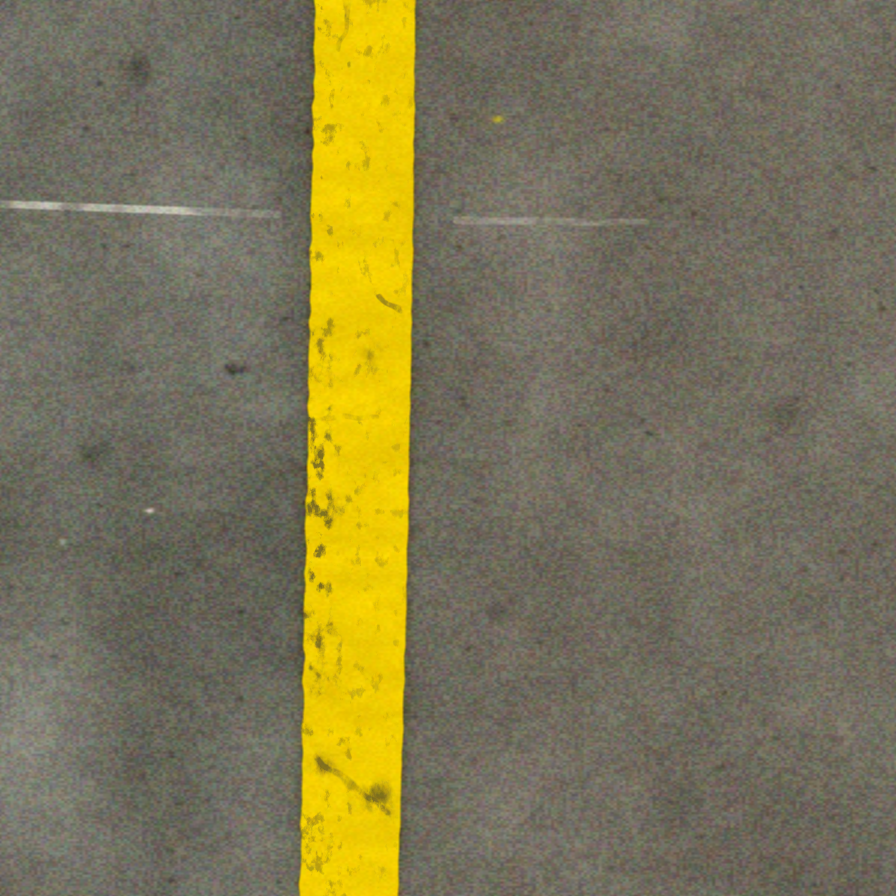
Write a WebGL 2 fragment shader that draws this texture.

```glsl
#version 300 es
precision highp float;
uniform vec2 u_resolution;
out vec4 fragColor;

float hash(vec2 p) {
  vec3 q = fract(vec3(p.xyx) * 0.1031);
  q += dot(q, q.yzx + 33.33);
  return fract((q.x + q.y) * q.z);
}

float noise(vec2 p) {
  vec2 i = floor(p), f = fract(p);
  f = f * f * (3.0 - 2.0 * f);
  return mix(mix(hash(i), hash(i + vec2(1, 0)), f.x),
             mix(hash(i + vec2(0, 1)), hash(i + vec2(1, 1)), f.x), f.y);
}

float fbm(vec2 p) {
  float sum = 0.0, gain = 0.5;
  for (int i = 0; i < 5; i++) {
    sum += gain * noise(p);
    p = mat2(1.6, 1.2, -1.2, 1.6) * p + 7.3;
    gain *= 0.5;
  }
  return sum;
}

// Soft elliptical falloff
float glow(vec2 p, vec2 center, vec2 radius) {
  vec2 d = (p - center) / radius;
  return exp(-dot(d, d));
}

// Thin stroke between two points
float stroke(vec2 p, vec2 a, vec2 b, float width) {
  vec2 ab = b - a;
  float t = clamp(dot(p - a, ab) / dot(ab, ab), 0.0, 1.0);
  return 1.0 - smoothstep(width * 0.4, width, length(p - a - ab * t));
}

// Center, radius and strength of each stain
const vec4 STAINS[8] = vec4[8](
  vec4(0.155, 0.922, 0.020, 0.13), vec4(0.263, 0.590, 0.009, 0.19),
  vec4(0.104, 0.490, 0.015, 0.10), vec4(0.878, 0.538, 0.024, 0.09),
  vec4(0.557, 0.313, 0.013, 0.07), vec4(0.146, 0.590, 0.007, 0.10),
  vec4(0.727, 0.515, 0.006, 0.12), vec4(0.508, 0.865, 0.009, 0.08));

vec3 concrete(vec2 p) {
  vec3 color = mix(vec3(0.425, 0.42, 0.375), vec3(0.435, 0.415, 0.365), smoothstep(0.3, 0.6, p.x));

  // Broad worn and dirty areas
  float shade = 0.13 * (fbm(p * vec2(7.0, 5.0) + 3.0) - 0.48);
  shade += 0.07 * (fbm(p * vec2(28.0, 34.0)) - 0.48);
  shade += 0.07 * glow(p, vec2(0.04, 0.19), vec2(0.08, 0.16));
  shade += 0.06 * glow(p, vec2(0.21, 0.73), vec2(0.09, 0.08));
  shade += 0.05 * glow(p, vec2(0.60, 0.68), vec2(0.05, 0.14));
  shade += 0.06 * glow(p, vec2(0.30, 0.545), vec2(0.035, 0.02));
  shade -= 0.07 * glow(p, vec2(0.30, 0.34), vec2(0.08, 0.16));
  shade -= 0.05 * glow(p, vec2(0.17, 0.17), vec2(0.07, 0.20));
  shade -= 0.05 * glow(p, vec2(0.33, 0.80), vec2(0.04, 0.22));
  shade -= 0.04 * glow(p, vec2(0.70, 0.59), vec2(0.09, 0.10));
  shade -= 0.04 * glow(p, vec2(0.70, 0.33), vec2(0.10, 0.06));

  // Stains with ragged rims
  vec2 ragged = p + 0.012 * (vec2(noise(p * 90.0), noise(p * 90.0 + 40.0)) - 0.5);
  for (int i = 0; i < 8; i++)
    shade -= STAINS[i].w * glow(ragged, STAINS[i].xy, STAINS[i].z * vec2(1.0, 0.8));

  // Scattered pits
  vec2 cell = floor(p * 24.0);
  vec2 pit = (cell + 0.2 + 0.6 * vec2(hash(cell), hash(cell + 19.0))) / 24.0;
  shade -= 0.09 * step(0.84, hash(cell + 53.0)) * glow(p, pit, vec2(0.004, 0.003));
  color += shade;

  // Pale scratches and chips
  float breaks = smoothstep(0.2, 0.6, noise(p * vec2(38.0, 90.0)));
  float scratch = stroke(p, vec2(-0.02, 0.773), vec2(0.31, 0.761), 0.006) * mix(0.4, 1.0, breaks);
  scratch *= 1.0 - 0.7 * smoothstep(0.20, 0.32, p.x);
  float faint = stroke(p, vec2(0.51, 0.754), vec2(0.745, 0.751), 0.006) * breaks;
  color += vec3(0.27, 0.27, 0.26) * scratch + 0.11 * faint;
  color += 0.35 * glow(p, vec2(0.167, 0.430), vec2(0.005, 0.003));
  color += 0.20 * glow(p, vec2(0.070, 0.395), vec2(0.004));
  color += vec3(0.28, 0.22, -0.15) * glow(p, vec2(0.556, 0.867), vec2(0.007, 0.004));
  return color;
}

vec3 paint(vec2 p, float across) {
  vec3 color = vec3(0.94, 0.80, 0.0);
  color.rg += 0.10 * (fbm(p * vec2(22.0, 45.0)) - 0.48);

  // Flaking along the left side
  float chips = fbm(p * vec2(95.0, 70.0) + 11.0);
  float zone = glow(p, vec2(0.355, 0.42), vec2(0.017, 0.15));
  float wear = zone * smoothstep(0.46, 0.70, chips);
  wear += 0.5 * smoothstep(0.60, 0.80, chips) * (1.0 - 0.6 * across);

  // Scuffs and hairline cracks
  vec2 bent = p + 0.008 * (vec2(noise(p * 60.0), noise(p * 60.0 + 9.0)) - 0.5);
  float scuff = 0.6 * stroke(bent, vec2(0.425, 0.668), vec2(0.447, 0.652), 0.005);
  scuff += 0.5 * glow(bent, vec2(0.417, 0.607), vec2(0.009, 0.013));
  scuff += 0.8 * glow(bent, vec2(0.419, 0.108), vec2(0.019, 0.016));
  scuff += 0.5 * glow(bent, vec2(0.360, 0.145), vec2(0.016, 0.012));
  scuff += 0.4 * stroke(bent, vec2(0.35, 0.155), vec2(0.43, 0.095), 0.005);
  scuff += 0.3 * stroke(bent, vec2(0.389, 1.0), vec2(0.379, 0.945), 0.004);
  scuff += 0.25 * stroke(bent, vec2(0.345, 0.535), vec2(0.42, 0.533), 0.004);
  wear += scuff * smoothstep(0.25, 0.65, chips);
  return mix(color, vec3(0.43, 0.38, 0.14), clamp(wear, 0.0, 0.85));
}

void main() {
  vec2 p = gl_FragCoord.xy / u_resolution;

  // Slightly leaning stripe with uneven edges
  float wobble = 0.003 * (noise(vec2(p.y * 75.0, 4.0)) - 0.5);
  float left = 0.3346 + 0.017 * p.y + wobble;
  float right = 0.444 + 0.0325 * p.y - 0.013 * p.y * p.y - 0.5 * wobble;
  float inside = min(p.x - left, right - p.x);
  float stripe = smoothstep(-0.002, 0.002, inside);

  vec3 ground = concrete(p);
  ground -= vec3(0.07, 0.08, 0.14) * exp(-abs(inside) / 0.005);
  vec3 color = mix(ground, paint(p, (p.x - left) / (right - left)), stripe);

  // Coarse and fine colored grain
  vec3 grain = vec3(noise(p * 230.0), noise(p * 230.0 + 300.0), noise(p * 230.0 + 700.0)) - 0.5;
  float fine = noise(p * vec2(300.0, 400.0) + 90.0) - 0.5;
  color += (0.09 * grain + 0.09 * fine) * mix(1.0, 0.4, stripe);
  fragColor = vec4(clamp(color, 0.0, 1.0), 1.0);
}
```
